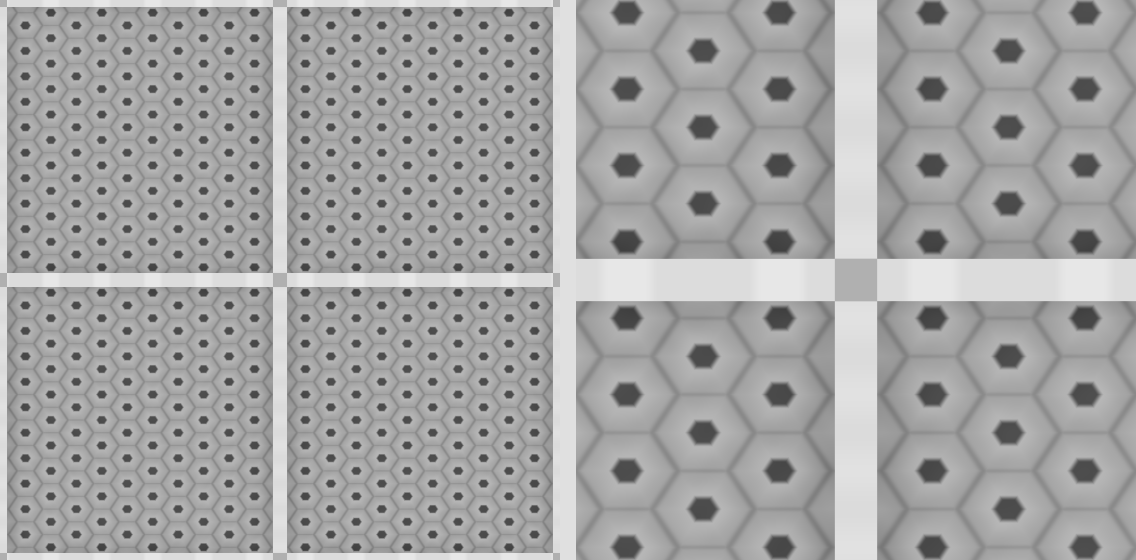
Left, the full canvas; right, a detail of the centre.
Reproduce this pattern procedurally as a WebGL 2 fragment shader.

```glsl
#version 300 es
precision highp float;
// Four square panels of dotted hexagonal cells, framed by pale bands with grey crossings.

#define PANELS 2.0         // panels across and down
#define CELLS 22.0         // cell columns and rows over the canvas
#define BAND_HALF 0.0253   // half band width, in panels
#define DOT_RADIUS 0.15    // dot half height, in cells
#define DOT_SOFT 0.04      // dot edge blur, in cells
#define SLANT_WIDTH 0.045  // slanted seam width, in cells
#define FLAT_WIDTH 0.03    // level seam width, in cells
#define RIM_SHADE 0.085    // darkening along panel rims
#define GRAIN 0.008        // strength of the mottling

uniform vec2 u_resolution;
out vec4 fragColor;

const float PI = 3.14159265;
const float ROOT3_HALF = 0.866025;
const vec3 CELL_LIGHT = vec3(0.715);
const vec3 CELL_DARK = vec3(0.645);
const vec3 SEAM = vec3(0.52);
const vec3 DOT = vec3(0.30);
const vec3 BAND = vec3(0.87);
const vec3 CROSSING = vec3(0.69);

// Offset from the nearest cell centre; odd columns are shifted by half a row.
vec2 cellOffset(vec2 q) {
    vec2 period = vec2(2.0, 1.0);
    vec2 a = mod(q + vec2(0.0, 0.5), period) - 0.5 * period;
    vec2 b = mod(q + vec2(1.0, 0.0), period) - 0.5 * period;
    a.x *= ROOT3_HALF;
    b.x *= ROOT3_HALF;
    return dot(a, a) < dot(b, b) ? a : b;
}

// Layered sines for a faint uneven surface, repeating with the canvas.
float mottle(vec2 uv) {
    vec2 t = 2.0 * PI * uv;
    return sin(31.0 * t.x + 2.0 * sin(17.0 * t.y)) * 0.5
         + sin(43.0 * t.y + 2.0 * sin(23.0 * t.x)) * 0.5;
}

// Cells with rounded shading, seams and a dark hexagonal dot.
vec3 cellColor(vec2 q, float pixel) {
    vec2 h = abs(cellOffset(q));
    float slant = ROOT3_HALF * h.x + 0.5 * h.y;
    float hexRadius = max(h.y, slant);
    vec3 color = mix(CELL_LIGHT, CELL_DARK, smoothstep(0.12, 0.48, hexRadius));

    float slantGap = (0.5 - slant) / SLANT_WIDTH;
    float flatGap = (0.5 - h.y) / FLAT_WIDTH;
    float seam = max(0.80 * exp(-slantGap * slantGap),
                     0.48 * exp(-flatGap * flatGap));
    color = mix(color, SEAM, seam);

    float soft = max(DOT_SOFT, pixel);
    float dotMask = 1.0 - smoothstep(DOT_RADIUS - soft, DOT_RADIUS + soft, hexRadius);
    return mix(color, DOT, dotMask);
}

void main() {
    vec2 uv = gl_FragCoord.xy / u_resolution;
    float pixel = 1.0 / min(u_resolution.x, u_resolution.y);
    vec2 q = uv * CELLS;
    vec2 panel = uv * PANELS;

    // Distance to the nearest band axis, per direction
    vec2 axis = abs(panel - round(panel));
    float aa = 0.5 * PANELS * pixel;
    vec2 inBand = 1.0 - smoothstep(BAND_HALF - aa, BAND_HALF + aa, axis);

    // Panel face, darker towards its rim
    vec2 depth = max(axis - BAND_HALF, 0.0);
    vec2 rim = exp(-depth / vec2(0.035, 0.028));
    vec3 color = cellColor(q, CELLS * pixel);
    color -= RIM_SHADE * max(rim.x, 0.8 * rim.y);
    color += GRAIN * mottle(uv);

    // Pale bands, with glints beside the neighbouring dots
    float glintX = smoothstep(0.25, 0.8, cos(PI * q.x));
    float glintY = cos(2.0 * PI * q.y + PI * round(panel.x));
    vec3 levelBand = BAND - 0.008 + 0.045 * glintX;
    vec3 uprightBand = BAND + 0.012 * glintY;
    color = mix(color, levelBand, inBand.y);
    color = mix(color, uprightBand, inBand.x * (1.0 - inBand.y));
    color = mix(color, CROSSING, inBand.x * inBand.y);

    fragColor = vec4(clamp(color, 0.0, 1.0), 1.0);
}
```
